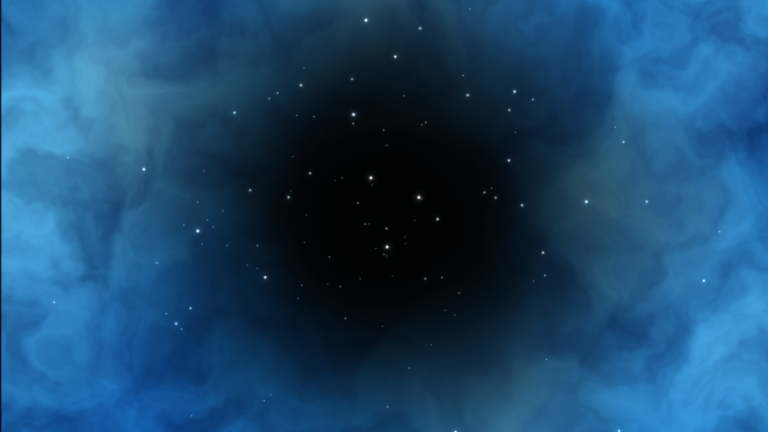
Reproduce this background procedurally as a WebGL 1 fragment shader.

```glsl
precision highp float;
// A dark round void opening in blue nebula clouds, sprinkled with small stars.
// Soft lobes place the cloud colours, warped gradient noise gives them texture,
// and a hashed loop scatters the stars more densely towards the centre.

uniform vec2 u_resolution;

#define STAR_COUNT 110
#define STAR_SPREAD 0.58
#define STAR_SIZE 0.0021
#define VOID_CENTER vec2(0.01, 0.01)
#define VOID_INNER 0.13
#define VOID_OUTER 0.77
#define CLOUD_SCALE 3.2
#define DEEP_BLUE vec3(0.02, 0.19, 0.46)
#define MID_BLUE vec3(0.10, 0.44, 0.72)
#define CYAN vec3(0.31, 0.66, 0.86)
#define SLATE vec3(0.32, 0.52, 0.59)

vec2 hash2(vec2 p) {
  vec3 q = fract(vec3(p.xyx) * vec3(0.1031, 0.1030, 0.0973));
  q += dot(q, q.yzx + 33.33);
  return fract((q.xx + q.yz) * q.zy);
}

float cornerSlope(vec2 cell, vec2 offset) {
  float angle = 6.2832 * hash2(cell).x;
  return dot(vec2(cos(angle), sin(angle)), offset);
}

float gradientNoise(vec2 p) {
  vec2 i = floor(p), f = fract(p);
  vec2 w = f * f * f * (f * (f * 6.0 - 15.0) + 10.0);
  vec2 e = vec2(1.0, 0.0);
  float low = mix(cornerSlope(i, f), cornerSlope(i + e, f - e), w.x);
  float high = mix(cornerSlope(i + e.yx, f - e.yx), cornerSlope(i + 1.0, f - 1.0), w.x);
  return mix(low, high, w.y);
}

float fbm(vec2 p) {
  float sum = 0.0, amplitude = 0.6;
  for (int i = 0; i < 5; i++) {
    sum += amplitude * gradientNoise(p);
    p = mat2(1.6, 1.2, -1.2, 1.6) * p + 7.3;
    amplitude *= 0.5;
  }
  return sum;
}

float lobe(vec2 p, vec2 center, float radius) {
  vec2 d = (p - center) / radius;
  return exp(-dot(d, d));
}

vec3 nebula(vec2 p) {
  // Warped noise displaces and mottles the colour lobes
  vec2 q = p * CLOUD_SCALE + 11.0;
  vec2 warp = vec2(fbm(q), fbm(q + 19.7));
  float mottle = fbm(q * 1.3 + 1.2 * warp);
  vec2 s = p + 0.12 * warp;

  float slate = lobe(s, vec2(-0.62, 0.23), 0.27) + 0.8 * lobe(s, vec2(0.55, 0.03), 0.24)
              + 0.7 * lobe(s, vec2(0.05, 0.50), 0.33) + 0.6 * lobe(s, vec2(0.30, -0.46), 0.26);
  float bright = lobe(s, vec2(-0.86, 0.14), 0.27) + 0.5 * lobe(s, vec2(-0.88, -0.22), 0.22)
               + 0.7 * lobe(s, vec2(0.87, -0.30), 0.24) + 0.6 * lobe(s, vec2(0.80, 0.42), 0.20);
  float deep = lobe(s, vec2(-0.60, -0.46), 0.18) + lobe(s, vec2(0.87, 0.22), 0.13)
             + 0.6 * lobe(s, vec2(-0.42, 0.48), 0.14) + 0.5 * lobe(s, vec2(0.45, 0.42), 0.22);

  vec3 color = mix(DEEP_BLUE, MID_BLUE, clamp(0.78 + 1.0 * mottle - 0.65 * deep, 0.0, 1.0));
  color = mix(color, SLATE, clamp(slate * (0.75 + 0.8 * mottle), 0.0, 0.9));
  color = mix(color, CYAN, clamp(bright * (0.75 + 1.2 * mottle), 0.0, 0.9));

  // Light fades smoothly into the central void
  float r = length(p - VOID_CENTER) + 0.07 * warp.x;
  float light = smoothstep(VOID_INNER, VOID_OUTER, r);
  return color * light * (1.0 + 0.25 * mottle) + vec3(0.004, 0.007, 0.009);
}

vec3 stars(vec2 p) {
  vec3 sum = vec3(0.0);
  for (int i = 0; i < STAR_COUNT; i++) {
    vec2 seed = vec2(float(i) + 1.0, 4.7);
    vec2 place = hash2(seed * 1.37);
    vec2 look = hash2(seed + 57.0);
    float radius = 0.04 + STAR_SPREAD * pow(place.x, 0.85) + 0.25 * pow(place.x, 9.0);
    float angle = 6.2832 * place.y;
    vec2 center = VOID_CENTER + radius * vec2(cos(angle), 0.82 * sin(angle));
    float power = pow(look.x, 3.0);
    float size = STAR_SIZE * (1.0 + 0.7 * power);
    float glow = lobe(p, center, size) + 0.12 * power * lobe(p, center, size * 3.0);
    vec3 tint = mix(vec3(0.75, 0.87, 1.0), vec3(1.0, 0.97, 0.92), look.y);
    sum += tint * glow * mix(0.22, 1.0, power);
  }
  return sum;
}

void main() {
  vec2 uv = gl_FragCoord.xy / u_resolution;
  vec2 p = (gl_FragCoord.xy - 0.5 * u_resolution) / u_resolution.y;
  vec3 color = nebula(p) + stars(p);

  // Thin dark border along the left side
  color *= mix(0.2, 1.0, smoothstep(0.0008, 0.0028, uv.x));
  gl_FragColor = vec4(clamp(color, 0.0, 1.0), 1.0);
}
```
